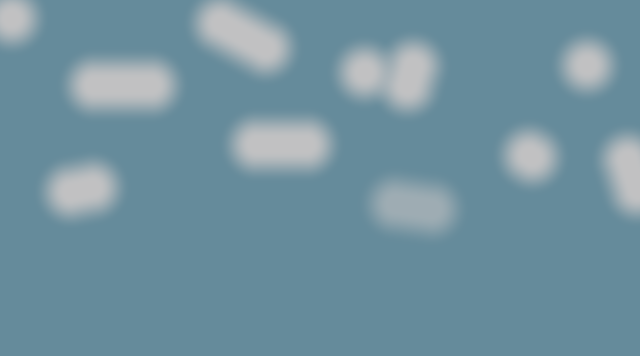
Reproduce this background procedurally as a WebGL 1 fragment shader.

```glsl
precision highp float;
// Soft pale puffs drifting over a flat muted blue field.
// Each puff is a capsule distance with a wide smooth falloff; two loops lay
// out an upper row and a lower trail, and two single puffs fill the gaps.

uniform vec2 u_resolution;

#define FIELD_COLOR vec3(0.398, 0.545, 0.607)
#define PUFF_COLOR vec3(0.755, 0.757, 0.762)
#define CORE_RADIUS 0.019
#define OUTER_RADIUS 0.108
#define THIN_OPACITY 0.62
#define UPPER_STRETCH 0.089
#define LOWER_STRETCH 0.070

// Distance to a segment given by its centre and half vector
float segmentDistance(vec2 p, vec2 center, vec2 halfVec) {
  vec2 q = p - center;
  float t = dot(q, halfVec) / max(dot(halfVec, halfVec), 1e-6);
  return length(q - halfVec * clamp(t, -1.0, 1.0));
}

// Coverage of one blurred puff; the lowest ones are thinner
float puff(vec2 p, vec2 center, vec2 halfVec) {
  float d = segmentDistance(p, center, halfVec);
  float opacity = mix(THIN_OPACITY, 1.0, smoothstep(0.42, 0.46, center.y));
  return opacity * (1.0 - smoothstep(CORE_RADIUS, OUTER_RADIUS, d));
}

vec2 direction(float angle) {
  return vec2(cos(angle), sin(angle));
}

void main() {
  // Height is one unit, y points up
  vec2 p = gl_FragCoord.xy / u_resolution.y;
  float clear = 1.0;

  // Upper row: even steps, heights alternating with a decaying swing
  for (int i = 0; i < 6; i++) {
    if (i == 4) continue; // gap in the row
    float k = float(i);
    float swing = cos(3.14159 * k) * pow(0.74, k);
    vec2 center = vec2(0.033 + 0.326 * k - 0.014 * sin(1.5 * k),
                       0.84 + 0.108 * swing);
    float stretch = UPPER_STRETCH * max(sin(1.1 * k), 0.0);
    clear *= 1.0 - puff(p, center, stretch * direction(0.5 - 0.5 * k));
  }

  // Lower trail: shrinking steps, tilting further towards the right
  for (int i = 0; i < 4; i++) {
    float k = float(i);
    vec2 center = vec2(0.791 + (0.392 - 0.021 * k) * k,
                       0.507 - 0.0915 * cos(2.5 * k - 2.8));
    float stretch = LOWER_STRETCH * abs(cos(0.75 * k));
    clear *= 1.0 - puff(p, center, stretch * direction(-0.14 * k * k));
  }

  // Single puffs: upper companion and lower left
  clear *= 1.0 - puff(p, vec2(1.153, 0.786), vec2(0.008, 0.027));
  clear *= 1.0 - puff(p, vec2(0.230, 0.467), vec2(0.030, 0.006));

  gl_FragColor = vec4(mix(PUFF_COLOR, FIELD_COLOR, clear), 1.0);
}
```
